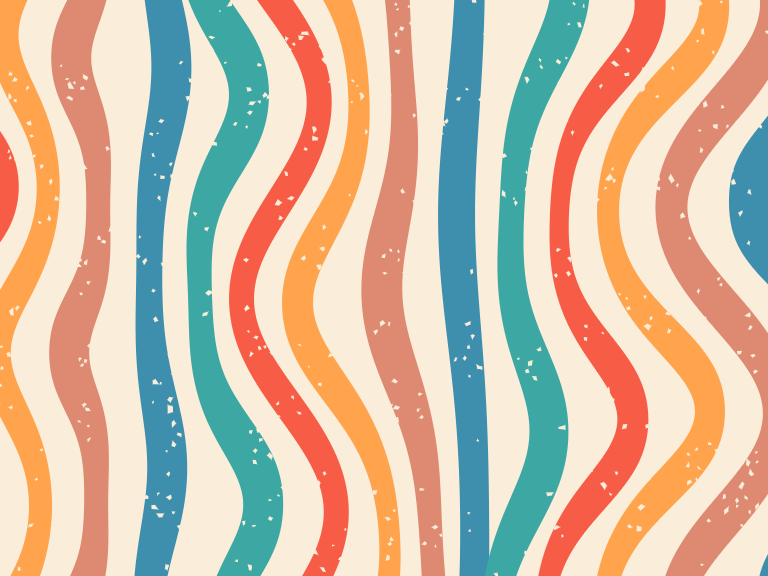
Give the GLSL for this pattern, as a Shadertoy shader.

```glsl
// Wavy vertical retro stripes in five colours on cream, worn by scattered paint chips.

const float SHEET = 576.0;   // design units per canvas height
const float TAU = 6.2831853;
const int STRIPES = 14;
const int COLOURS = 5;
const vec3 CREAM = vec3(0.98, 0.935, 0.855);

// Each stripe is a tilted wave; lists run from left to right.
const float MEAN[STRIPES] = float[](-49., 24., 87., 157., 221., 284., 340., 403., 466., 527., 590., 653., 725., 800.);
const float TILT[STRIPES] = float[](-30., -7., -2., -3., 10., 12., 20., 18., 2., -14., -12., -3., 2., 20.);
const float AMPLITUDE[STRIPES] = float[](45., 24., 14., 10., 28., 43., 38., 17., 8., 24., 41., 52., 53., 36.);
const float CREST[STRIPES] = float[](192., 192., 205., 470., 92., 98., 86., 50., 520., 437., 422., 412., 413., 405.);
const float PERIOD[STRIPES] = float[](300., 318., 295., 400., 410., 410., 445., 500., 600., 450., 415., 405., 410., 400.);
// Extra width at the crest; negative values widen the trough.
const float SWELL[STRIPES] = float[](0., -3., -8., 7., 8., 0., -5., -9., -4., 7., 6., 4., 0., -8.);

const float THICKNESS[COLOURS] = float[](25., 26., 32., 33., 32.);
const vec3 PALETTE[COLOURS] = vec3[](
    vec3(0.97, 0.36, 0.28),   // red
    vec3(1.00, 0.64, 0.30),   // orange
    vec3(0.87, 0.54, 0.45),   // clay
    vec3(0.24, 0.56, 0.68),   // blue
    vec3(0.24, 0.66, 0.64));  // teal

vec2 hash2(vec2 p)
{
    vec3 q = fract(p.xyx * vec3(0.1031, 0.1030, 0.0973));
    q += dot(q, q.yzx + 33.33);
    return fract((q.xx + q.yz) * q.zy);
}

vec2 direction(float angle)
{
    return vec2(cos(angle), sin(angle));
}

float cornerGradient(vec2 cell, vec2 offset)
{
    return dot(direction(TAU * hash2(cell).x), offset);
}

float gradientNoise(vec2 p)
{
    vec2 i = floor(p), f = fract(p);
    vec2 u = f * f * f * (f * (f * 6.0 - 15.0) + 10.0);
    vec2 e = vec2(1.0, 0.0);
    float low = mix(cornerGradient(i, f), cornerGradient(i + e.xy, f - e.xy), u.x);
    float high = mix(cornerGradient(i + e.yx, f - e.yx), cornerGradient(i + e.xx, f - e.xx), u.x);
    return mix(low, high, u.y);
}

float coverage(float dist, float pixel)
{
    return clamp(0.5 - dist / pixel, 0.0, 1.0);
}

// Signed distance to one stripe; the swollen side of its wave is also sharper.
float stripeDistance(vec2 p, int i, float thickness)
{
    float frequency = TAU / PERIOD[i];
    float phase = (p.y - CREST[i]) * frequency;
    float sharpness = 0.03 * SWELL[i];
    float halfHeight = 0.5 * SHEET;
    float centre = MEAN[i] + TILT[i] * (p.y / halfHeight - 1.0)
                 + AMPLITUDE[i] * (cos(phase) + sharpness * cos(2.0 * phase));
    float slope = TILT[i] / halfHeight
                - AMPLITUDE[i] * frequency * (sin(phase) + 2.0 * sharpness * sin(2.0 * phase));
    float halfWidth = 0.5 * (thickness + SWELL[i] * cos(phase)) * (1.0 + 0.9 * slope * slope);
    return (abs(p.x - centre) - halfWidth) / sqrt(1.0 + slope * slope);
}

// Irregular four-sided flake, stretched along a random axis.
float chipDistance(vec2 p, vec2 seed)
{
    vec2 shape = hash2(seed + 17.0);
    vec2 axis = direction(TAU * shape.x);
    vec2 q = vec2(dot(p, axis) * mix(0.65, 1.1, shape.y), dot(p, vec2(-axis.y, axis.x)));
    float radius = mix(1.1, 2.7, hash2(seed + 41.0).x);
    float dist = -SHEET;
    for (int side = 0; side < 4; side++) {
        vec2 vary = hash2(seed + 7.3 * float(side + 9));
        float angle = 0.25 * TAU * float(side) + 0.8 * (vary.x - 0.5);
        dist = max(dist, dot(q, direction(angle)) - radius * mix(0.5, 1.0, vary.y));
    }
    return dist;
}

// Chips gather where the low-frequency noise is high.
float wear(vec2 p, float cellSize, float pixel)
{
    vec2 home = floor(p / cellSize);
    float amount = 0.0;
    for (int y = -1; y <= 1; y++)
    for (int x = -1; x <= 1; x++) {
        vec2 cell = home + vec2(x, y);
        vec2 spot = (cell + hash2(cell + 5.0)) * cellSize;
        float chance = 0.5 * smoothstep(-0.25, 0.4, gradientNoise(spot / 48.0 + 30.0));
        if (hash2(cell + 71.0).y < chance)
            amount = max(amount, coverage(chipDistance(p - spot, cell), pixel));
    }
    return amount;
}

void mainImage(out vec4 fragColor, in vec2 fragCoord)
{
    float pixel = SHEET / iResolution.y;
    vec2 p = vec2(fragCoord.x, iResolution.y - fragCoord.y) * pixel;

    vec3 colour = CREAM;
    for (int i = 0; i < STRIPES; i++) {
        int hue = i % COLOURS;
        colour = mix(colour, PALETTE[hue], coverage(stripeDistance(p, i, THICKNESS[hue]), pixel));
    }
    colour = mix(colour, CREAM, wear(p, 12.0, pixel));
    fragColor = vec4(colour, 1.0);
}
```
